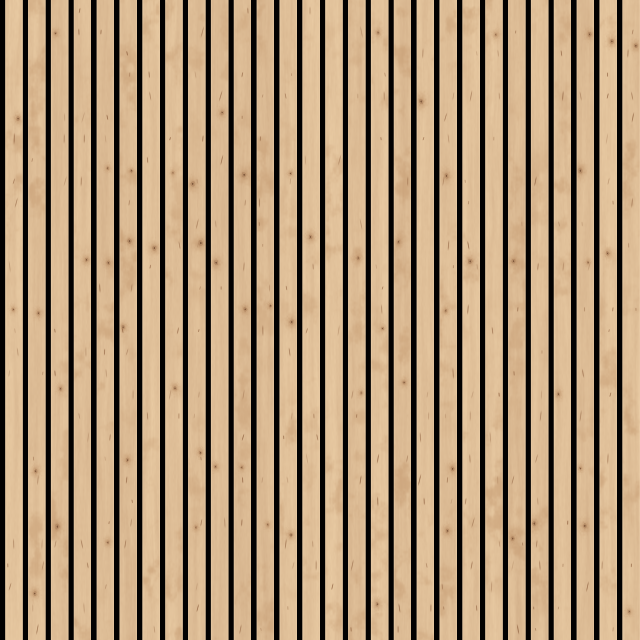
Write a Shadertoy shader that draws this texture.

```glsl
// Vertical pale maple slats with grain, knots and flecks over black gaps.

const float SLATS = 28.0;          // repeats across the canvas
const float GAP = 0.226;           // gap share of each repeat
const float EDGE_WIDTH = 0.0014;   // pale bevel along each slat
const float KNOT_ROWS = 9.0;       // possible knot places per slat
const float KNOT_CHANCE = 0.24;
const float FLECK_ROWS = 30.0;     // possible fleck places per slat
const float FLECK_CHANCE = 0.30;
const vec2 KNOT_SIZE = vec2(0.0036, 0.0046);

const vec3 GAP_COLOR = vec3(0.008, 0.005, 0.004);
const vec3 LIGHT_WOOD = vec3(0.905, 0.785, 0.630);
const vec3 DARK_WOOD = vec3(0.835, 0.700, 0.550);
const vec3 STAIN_COLOR = vec3(0.765, 0.595, 0.430);
const vec3 KNOT_COLOR = vec3(0.540, 0.355, 0.225);
const vec3 EDGE_COLOR = vec3(0.945, 0.840, 0.700);

float hash(vec2 p) {
    return fract(sin(dot(p, vec2(127.1, 311.7))) * 43758.5453);
}

float noise(vec2 p) {
    vec2 i = floor(p), f = fract(p);
    f = f * f * (3.0 - 2.0 * f);
    return mix(mix(hash(i), hash(i + vec2(1, 0)), f.x),
               mix(hash(i + vec2(0, 1)), hash(i + vec2(1, 1)), f.x), f.y);
}

float fbm(vec2 p) {
    float sum = 0.0, amp = 0.5;
    for (int i = 0; i < 4; i++) {
        sum += amp * noise(p);
        p = p * 2.03 + 17.3;
        amp *= 0.5;
    }
    return sum / 0.9375;
}

// Elliptical distance to the knot of this cell, in knot radii.
float knotDistance(vec2 pos, float slat, float width) {
    float row = floor(pos.y * KNOT_ROWS);
    vec2 cell = vec2(slat + 3.0, row + 41.0);
    if (hash(cell) > KNOT_CHANCE) return 100.0;
    vec2 center = vec2(mix(0.2, 0.8, hash(cell + 7.3)) * width,
                       (row + mix(0.3, 0.7, hash(cell + 13.9))) / KNOT_ROWS);
    vec2 d = (pos - center) / (KNOT_SIZE * mix(0.6, 1.2, hash(cell + 23.1)));
    return length(d) * (0.8 + 0.4 * noise(d * 1.7 + cell));
}

// Short, slightly slanted dark streak.
float fleck(vec2 pos, float slat, float width, float px) {
    float row = floor(pos.y * FLECK_ROWS);
    vec2 cell = vec2(slat + 61.0, row + 5.0);
    float present = step(hash(cell), FLECK_CHANCE);
    vec2 d = pos - vec2(mix(0.15, 0.85, hash(cell + 3.7)) * width,
                        (row + 0.5) / FLECK_ROWS);
    d.x -= d.y * (hash(cell + 9.1) - 0.4) * 0.5;
    float halfLength = mix(0.003, 0.011, hash(cell + 19.7));
    float taper = 1.0 - smoothstep(0.3, 1.0, abs(d.y) / halfLength);
    float line = 1.0 - smoothstep(0.0, 0.0006 + px * 0.7, abs(d.x));
    return present * taper * line * mix(0.2, 0.65, hash(cell + 29.3));
}

vec3 woodColor(vec2 pos, float slat, float width, float px) {
    vec2 seed = vec2(slat * 7.31, slat * 3.17);
    float knot = knotDistance(pos, slat, width);

    // Grain bends gently along the slat and around knots.
    float bend = 0.006 * (noise(vec2(slat * 5.1, pos.y * 9.0)) - 0.5);
    float x = pos.x + bend + 0.0012 * exp(-knot * 0.7);
    float bands = fbm(vec2(x * 130.0, pos.y * 5.0) + seed);
    float fine = noise(vec2(x * 400.0, pos.y * 22.0) + seed * 3.0);
    float pores = noise(vec2(x * 480.0, pos.y * 160.0) + seed);
    float tone = 0.46 + 0.85 * (bands - 0.5) + 0.22 * (fine - 0.5)
               + 0.18 * (pores - 0.5) + 0.35 * (hash(seed) - 0.5);
    vec3 color = mix(DARK_WOOD, LIGHT_WOOD, 1.0 - clamp(tone, -0.1, 1.1));

    // Cloudy cross-grain stains.
    float cloud = fbm(vec2(pos.x * 45.0, pos.y * 32.0) + seed * 1.7);
    float patches = noise(vec2(slat * 9.7, pos.y * 7.0));
    color = mix(color, STAIN_COLOR,
                0.5 * smoothstep(0.48, 0.8, cloud) * smoothstep(0.2, 0.8, patches));

    // Knots: soft halo, ring and dark heart.
    color = mix(color, STAIN_COLOR, 0.65 * exp(-knot * knot * 0.22));
    float ring = 0.75 + 0.25 * cos(knot * 9.0);
    color = mix(color, KNOT_COLOR, 0.65 * ring * exp(-knot * knot * 1.6));
    color = mix(color, KNOT_COLOR * 0.75, 0.6 * (1.0 - smoothstep(0.1, 0.5, knot)));
    return mix(color, KNOT_COLOR, fleck(pos, slat, width, px));
}

void mainImage(out vec4 fragColor, in vec2 fragCoord) {
    vec2 uv = fragCoord / iResolution.xy;
    float px = 1.0 / iResolution.x;
    float slat = floor(uv.x * SLATS);
    float width = (1.0 - GAP) / SLATS;
    vec2 pos = vec2((fract(uv.x * SLATS) - GAP) / SLATS, uv.y);

    // Signed distance inside the slat; positive on wood.
    float inside = min(pos.x, width - pos.x);
    vec3 wood = woodColor(pos, slat, width, px);
    float bevel = 1.0 - smoothstep(0.0, EDGE_WIDTH + px, inside);
    wood = mix(wood, EDGE_COLOR, 0.4 * bevel);

    float coverage = clamp(inside / px + 0.5, 0.0, 1.0);
    fragColor = vec4(mix(GAP_COLOR, wood, coverage), 1.0);
}
```
